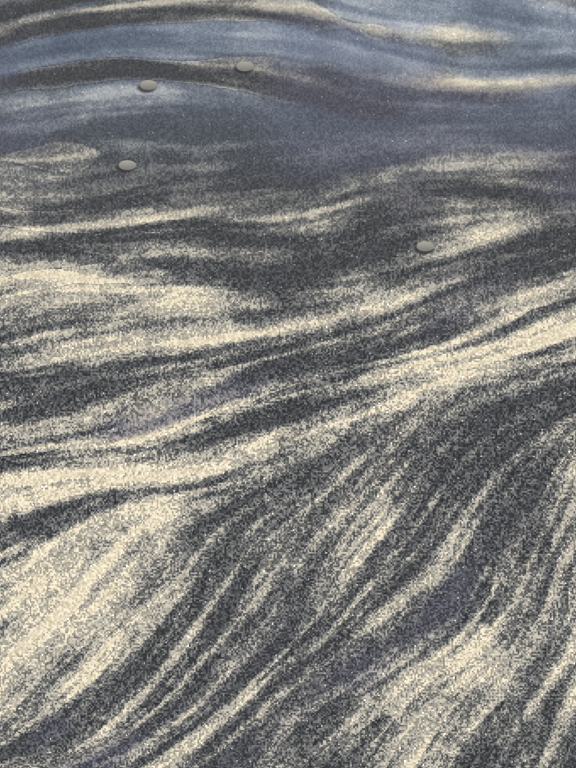
Reproduce this texture procedurally as a WebGL 1 fragment shader.

```glsl
precision highp float;
// Wet beach where dark and pale sand are combed into long drifting streaks.
// Noise is averaged along a bending flow field at several widths, then the
// summed height is coloured by a sand ramp with grain, rill edges and sky sheen.

uniform vec2 u_resolution;

const vec3 DARK_SAND = vec3(0.30, 0.305, 0.315);
const vec3 GREY_SAND = vec3(0.45, 0.45, 0.445);
const vec3 PALE_SAND = vec3(0.72, 0.70, 0.645);
const vec3 CREAM_SAND = vec3(0.90, 0.855, 0.75);
const vec3 SKY_SHEEN = vec3(0.54, 0.59, 0.67);
const vec3 WET_VIOLET = vec3(0.37, 0.37, 0.43);

const int STEPS = 20;
const float STRETCH = 16.0;

float hash(vec2 cell) {
  vec3 q = fract(vec3(cell.xyx) * 0.1031);
  q += dot(q, q.yzx + 33.33);
  return fract((q.x + q.y) * q.z);
}

float noise(vec2 p) {
  vec2 cell = floor(p);
  vec2 f = fract(p);
  f = f * f * (3.0 - 2.0 * f);
  float low = mix(hash(cell), hash(cell + vec2(1.0, 0.0)), f.x);
  float high = mix(hash(cell + vec2(0.0, 1.0)), hash(cell + 1.0), f.x);
  return mix(low, high, f.y);
}

vec2 rotate(vec2 p, float angle) {
  float c = cos(angle);
  float s = sin(angle);
  return vec2(c * p.x - s * p.y, s * p.x + c * p.y);
}

// Level in the distance, fanning into steep diagonals near the viewer.
vec2 flow(vec2 p) {
  float nearness = 1.0 - smoothstep(0.25, 0.95, p.y + 0.12 - 0.24 * p.x);
  float wander = noise(p * vec2(3.0, 6.0) + 17.0) - 0.5;
  float ripple = noise(p * vec2(7.0, 13.0) + 41.0) - 0.5;
  float angle = nearness * (0.58 + 0.48 * p.x) + 0.65 * wander + 0.35 * ripple;
  return vec2(cos(angle), sin(angle));
}

// Noise averaged along the flow, scaled to a spread of about one.
float streak(vec2 p, float width, float seed) {
  float total = 0.0;
  float stride = STRETCH * width / float(STEPS);
  for (int i = 0; i < STEPS; i++) {
    total += noise(rotate(p, 0.5) / width + seed);
    p += flow(p) * stride;
  }
  return (total / float(STEPS) - 0.5) * 3.9 * sqrt(STRETCH);
}

// Sharp on the crest: a shadow fades off one side, a glow off the other.
float rillEdge(float height) {
  float shade = smoothstep(0.0, 0.1, height) * exp(-3.0 * max(height, 0.0));
  float glow = smoothstep(0.0, 0.1, -height) * exp(-4.0 * max(-height, 0.0));
  return glow * 0.7 - shade;
}

vec3 sandRamp(float level) {
  vec3 color = mix(DARK_SAND, GREY_SAND, smoothstep(-1.3, 0.1, level));
  color = mix(color, PALE_SAND, smoothstep(-0.2, 0.85, level));
  return mix(color, CREAM_SAND, smoothstep(0.9, 1.7, level));
}

// Sparse round shell flecks, one candidate per cell.
float flecks(vec2 p, float density) {
  vec2 cell = floor(p * density);
  vec2 center = 0.3 + 0.4 * vec2(hash(cell + 5.0), hash(cell + 9.0));
  float dist = length(fract(p * density) - center);
  return step(0.965, hash(cell + 71.0)) * (1.0 - smoothstep(0.1, 0.3, dist));
}

vec3 addPebbles(vec3 color, vec2 p) {
  for (int i = 0; i < 4; i++) {
    float id = float(i);
    vec2 center = vec2(hash(vec2(id, 3.0)), 0.85 + 0.4 * hash(vec2(id, 8.0)));
    vec2 d = (p - center) / vec2(0.016, 0.009);
    float shadow = 1.0 - smoothstep(0.7, 1.3, length(d + vec2(0.2, 0.5)));
    float body = 1.0 - smoothstep(0.8, 1.1, length(d));
    color = mix(color, DARK_SAND * 0.7, shadow * 0.8);
    color = mix(color, mix(GREY_SAND, PALE_SAND, 0.5 + 0.4 * d.y), body);
  }
  return color;
}

void main() {
  vec2 p = gl_FragCoord.xy / u_resolution.x;
  float distant = smoothstep(0.55, 1.25, p.y);

  // Sand level from wide drifts down to fine combed lines.
  float drift = streak(p, 0.062, 3.0);
  float band = streak(p, 0.024, 57.0);
  float comb = streak(p, 0.009, 113.0);
  float level = 0.55 * drift + 0.62 * band + mix(0.48, 0.3, distant) * comb;

  // Rill crests, present only in places.
  float rill = streak(p, 0.036, 211.0);
  level += 0.8 * rillEdge(rill) * smoothstep(0.35, 0.65, noise(p * 5.0 + 23.0));

  // Pale sand gathers at the near right and under the far light.
  level += 0.35 * smoothstep(0.3, 1.0, p.x) * (1.0 - smoothstep(0.2, 0.6, p.y));
  level += 0.2 * smoothstep(1.0, 1.3, p.y) - 0.08;

  float grain = (noise(p * 340.0) - 0.5) * mix(1.0, 0.35, distant);
  vec3 color = sandRamp(level + 1.1 * grain);

  // Wet sand reflects violet in the hollows and sky far away.
  float hollow = smoothstep(0.2, 1.2, -drift) * smoothstep(0.4, 0.7, noise(p * 3.5 + 8.0));
  color = mix(color, WET_VIOLET, 0.55 * hollow);
  float sheen = smoothstep(0.95, 1.3, p.y) * smoothstep(-0.9, 0.8, rill);
  color = mix(color, SKY_SHEEN + 0.07 * level, 0.7 * sheen);

  color += 0.24 * grain;
  color += 0.3 * flecks(p, 130.0) * (1.0 - 0.6 * distant);
  gl_FragColor = vec4(clamp(addPebbles(color, p), 0.0, 1.0), 1.0);
}
```
